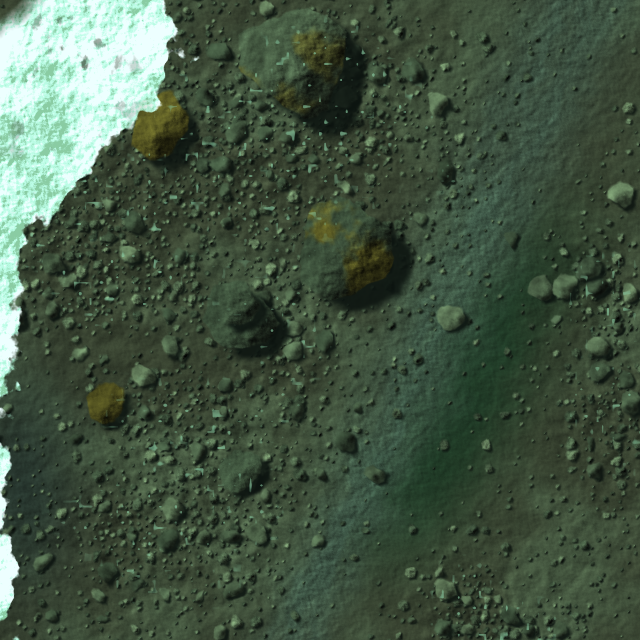
Reproduce this texture procedurally as a three.js fragment shader.

```glsl
varying vec2 vUv;

const vec3 SOIL = vec3(0.215, 0.255, 0.185);
const vec3 SOIL_PALE = vec3(0.265, 0.335, 0.245);
const vec3 MOSS = vec3(0.105, 0.215, 0.135);
const vec3 GRAVEL = vec3(0.25, 0.36, 0.305);
const vec3 SCREE = vec3(0.13, 0.185, 0.165);
const vec3 ROCK = vec3(0.21, 0.28, 0.205);
const vec3 ROCK_PALE = vec3(0.38, 0.48, 0.35);
const vec3 OCHRE = vec3(0.33, 0.33, 0.13);
const vec3 SHADOW = vec3(0.045, 0.075, 0.06);
const vec3 SNOW_DIM = vec3(0.54, 0.80, 0.64);
const vec3 SNOW_MID = vec3(0.73, 0.99, 0.90);
const vec3 SNOW_BRIGHT = vec3(0.93, 1.0, 1.0);
const vec2 SUN = vec2(-0.77, 0.64);
const float EDGE_SOFTNESS = 0.0025;
const float SHADOW_LENGTH = 0.42;

float hash(vec2 p) {
  vec3 q = fract(vec3(p.xyx) * 0.1031);
  q += dot(q, q.yzx + 33.33);
  return fract((q.x + q.y) * q.z);
}

float noise(vec2 p) {
  vec2 i = floor(p), f = fract(p);
  f = f * f * (3.0 - 2.0 * f);
  return mix(mix(hash(i), hash(i + vec2(1, 0)), f.x),
             mix(hash(i + vec2(0, 1)), hash(i + 1.0), f.x), f.y);
}

float fbm(vec2 p) {
  float sum = 0.0, gain = 0.5;
  for (int i = 0; i < 5; i++) {
    sum += gain * noise(p);
    p = mat2(1.6, 1.2, -1.2, 1.6) * p + 7.3;
    gain *= 0.5;
  }
  return sum;
}

// Slope towards the sun: positive where the ground is lit
float relief(vec2 p) {
  return fbm(p) - fbm(p + SUN * 0.35);
}

float spot(vec2 p, vec2 centre, vec2 size) {
  vec2 d = (p - centre) / size;
  return exp(-dot(d, d));
}

// Signed distance from the axis of the diagonal gravel track
float trackOffset(vec2 p) { return p.x - 0.47 - 0.45 * p.y; }

float rockDensity(vec2 p) {
  float field = 0.15 + spot(p, vec2(0.48, 0.80), vec2(0.23, 0.18))
    + 0.9 * spot(p, vec2(0.15, 0.61), vec2(0.12, 0.13))
    + 0.8 * spot(p, vec2(0.28, 0.24), vec2(0.18, 0.18))
    + 0.5 * spot(p, vec2(0.43, 0.47), vec2(0.13, 0.09))
    + 0.8 * spot(p, vec2(0.96, 0.43), vec2(0.08, 0.20))
    + spot(p, vec2(0.77, 0.03), vec2(0.10, 0.08));
  field *= 0.45 + 1.1 * noise(p * 11.0);
  return field * mix(0.3, 1.0, smoothstep(0.03, 0.12, abs(trackOffset(p) - 0.05)));
}

// Irregular convex outline, in units of the rock radius
float outline(vec2 q, float seed) {
  float d = -1.0;
  for (int i = 0; i < 6; i++) {
    float k = float(i), a = 1.047 * k + seed * 6.283;
    d = max(d, dot(q, vec2(cos(a), sin(a))) / (0.62 + 0.5 * hash(vec2(k, seed * 91.0))));
  }
  return mix(d, length(q), 0.35) - 0.9;
}

vec3 addRock(vec3 ground, vec2 p, vec2 centre, float r, float seed, vec3 tint, float bump) {
  vec2 q = (p - centre) / r;
  if (dot(q, q) > 5.0) return ground;
  float soft = EDGE_SOFTNESS / r;
  float shade = smoothstep(soft + 0.1, -soft - 0.1, outline(q + SUN * SHADOW_LENGTH, seed));
  float body = smoothstep(soft, -soft, outline(q, seed));
  float facing = dot(q, SUN) + bump * 0.8 + 0.3 * (seed - 0.5);
  vec3 face = tint * (mix(0.42, 1.12, smoothstep(-0.7, 0.15, facing)) + bump * 1.3);
  return mix(mix(ground, SHADOW, shade * 0.88), face, body);
}

vec3 scatterRocks(vec3 col, vec2 p, float cells, float amount, float bump) {
  vec2 home = floor(p * cells);
  for (int y = -1; y <= 1; y++) for (int x = -1; x <= 1; x++) {
    vec2 id = home + vec2(x, y), key = id + cells * 3.7;
    vec2 centre = (id + 0.2 + 0.6 * vec2(hash(key + 11.0), hash(key + 23.0))) / cells;
    if (hash(key) > rockDensity(centre) * amount) continue;
    float seed = hash(key + 41.0), r = mix(0.17, 0.48, seed * seed) / cells;
    vec3 tint = mix(ROCK, ROCK_PALE, pow(hash(key + 57.0), 1.6));
    col = addRock(col, p, centre, r, hash(key + 71.0), tint, bump);
  }
  return col;
}

void main() {
  vec2 p = vUv;
  vec2 warp = vec2(fbm(p * 22.0), fbm(p * 22.0 + 40.0)) - 0.48;
  vec2 w = p + warp * 0.026;
  float bump = relief(p * 34.0), grain = relief(p * 95.0);
  float blotch = fbm(p * 7.0), track = trackOffset(p + warp * 0.05);

  // Ground: soil, moss, gravel track and dark scree
  vec3 col = mix(SOIL, SOIL_PALE, smoothstep(0.4, 0.72, blotch));
  float moss = exp(-pow((track - 0.09) / 0.095, 2.0)) * smoothstep(0.02, 0.28, p.y) * smoothstep(0.78, 0.48, p.y);
  col = mix(col, MOSS, moss * 0.9);
  float gravel = exp(-pow((track + 0.01) / mix(0.055, 0.1, p.y), 2.0));
  col = mix(col, GRAVEL, gravel * (0.35 + 0.5 * fbm(vec2(track * 60.0, p.y * 9.0))));
  col = mix(col, SCREE, 0.85 * spot(w, vec2(0.03, 0.24), vec2(0.09, 0.17)));
  float rugged = clamp(rockDensity(w), 0.0, 1.0);
  col *= 1.0 + grain * (0.55 + 0.5 * gravel) + bump * (0.15 + 1.5 * rugged);

  // Loose stones, then the large boulders
  col = scatterRocks(col, p + warp * 0.006, 85.0, 0.75, grain);
  col = scatterRocks(col, p + warp * 0.012, 44.0, 0.75, grain);
  col = scatterRocks(col, w, 21.0, 0.65, bump);
  float rough = bump * 0.65 + grain * 0.5;
  vec3 stained = mix(ROCK, OCHRE, smoothstep(0.42, 0.58, fbm(p * 14.0)));
  col = addRock(col, w, vec2(0.46, 0.91), 0.105, 0.31, mix(stained, ROCK_PALE, 0.25), rough);
  col = addRock(col, w, vec2(0.245, 0.80), 0.052, 0.62, OCHRE, rough);
  col = addRock(col, w, vec2(0.545, 0.61), 0.092, 0.15, stained, rough);
  col = addRock(col, w, vec2(0.375, 0.505), 0.066, 0.77, ROCK, rough);
  col = addRock(col, w, vec2(0.365, 0.525), 0.038, 0.44, ROCK * 1.1, rough);
  col = addRock(col, w, vec2(0.385, 0.265), 0.040, 0.53, ROCK * 1.15, rough);
  col = addRock(col, w, vec2(0.165, 0.37), 0.033, 0.87, OCHRE * 0.85, rough);

  // Sparse bright glints among the stones
  float glint = smoothstep(0.83, 0.97, noise(p * 120.0)) * smoothstep(0.35, 0.9, rugged);
  col = mix(col, SNOW_DIM, glint * 0.65);

  // Snow field with a ragged border and pitted surface
  float border = 0.035 * smoothstep(0.30, 0.46, p.y) + 0.235 * smoothstep(0.62, 0.88, p.y);
  float depth = border - p.x + warp.x * 0.10 + warp.y * 0.05;
  float snow = smoothstep(-0.003, 0.006, depth) * smoothstep(0.02, 0.07, p.x + 1.0 - p.y + warp.x * 0.08);
  float pits = smoothstep(0.62, 0.74, fbm(p * vec2(38.0, 30.0))) * spot(p, vec2(0.10, 0.88), vec2(0.10, 0.13));
  float glow = fbm(p * 13.0) + 0.9 * grain + 0.5 * bump + 0.08 * smoothstep(0.0, 0.08, depth);
  vec3 ice = mix(SNOW_DIM, SNOW_MID, smoothstep(0.28, 0.48, glow));
  ice = mix(ice, SNOW_BRIGHT, smoothstep(0.46, 0.66, glow));
  col = mix(col, ice, snow * (1.0 - 0.75 * pits));

  gl_FragColor = vec4(clamp(col, 0.0, 1.0), 1.0);
}
```
